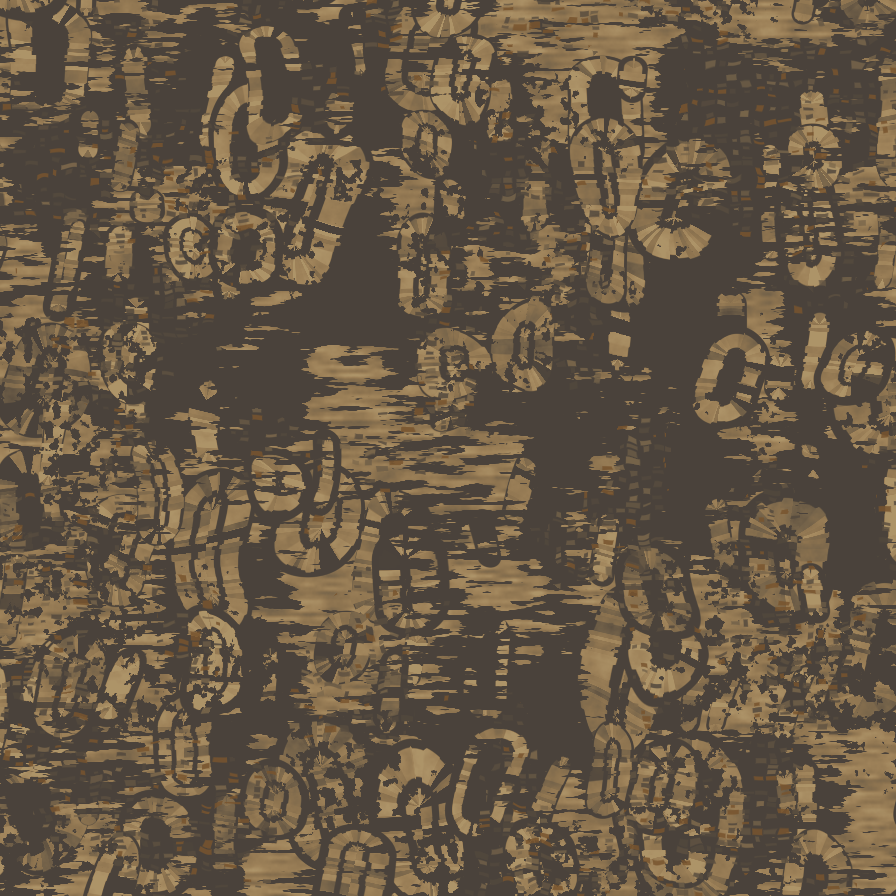
Give the GLSL for this pattern, as a Shadertoy shader.

```glsl
// Weathered tan loops and bars with cross-grain streaks on a dark umber ground.

const vec3 RAMP[6] = vec3[6](
    vec3(0.29, 0.26, 0.23), vec3(0.36, 0.31, 0.25), vec3(0.46, 0.39, 0.29),
    vec3(0.55, 0.45, 0.31), vec3(0.62, 0.51, 0.35), vec3(0.68, 0.58, 0.41));
const vec3 RUST = vec3(0.47, 0.33, 0.18);
const vec2 LARGE_CELL = vec2(0.105, 0.165);
const vec2 SMALL_CELL = vec2(0.075, 0.115);
const vec2 FLECK_CELL = vec2(0.014, 0.007);
const float STREAK_WIDTH = 0.006;
const float HALO = 0.010;          // dark margin around each stroke
const float WARP = 0.014;
const float WEAR_LOW = 0.22;
const float WEAR_HIGH = 0.58;

float hash(vec2 p) {
    vec3 q = fract(p.xyx * 0.1031);
    q += dot(q, q.yzx + 33.33);
    return fract((q.x + q.y) * q.z);
}

float noise(vec2 p) {
    vec2 i = floor(p), f = fract(p);
    f = f * f * (3.0 - 2.0 * f);
    return mix(mix(hash(i), hash(i + vec2(1, 0)), f.x),
               mix(hash(i + vec2(0, 1)), hash(i + vec2(1, 1)), f.x), f.y);
}

float fbm(vec2 p) {
    float sum = 0.0, amp = 0.5;
    for (int i = 0; i < 4; i++) {
        sum += amp * noise(p);
        p = p * 2.03 + 17.0;
        amp *= 0.5;
    }
    return sum / 0.9375;
}

vec3 ramp(float t) {
    float x = clamp(t, 0.0, 0.999) * 5.0;
    int i = int(x);
    return mix(RAMP[i], RAMP[i + 1], fract(x));
}

// Random value per streak, with softened borders.
float streak(float x, float id, float soft) {
    float i = floor(x);
    return mix(hash(vec2(i, id)), hash(vec2(i + 1.0, id)),
               smoothstep(1.0 - soft, 1.0, fract(x)));
}

float inside(float d, float px) { return smoothstep(px, -px, d); }

// Scatters upright capsules: hollow loops or solid bars, streaked across.
void strokes(vec2 p, vec2 cell, float density, float seed, float px,
             float intact, float grain, inout float tone) {
    vec2 home = floor(p / cell);
    float soft = min(px / STREAK_WIDTH, 0.5);
    for (int j = -1; j <= 1; j++)
    for (int i = -1; i <= 1; i++) {
        vec2 c = home + vec2(i, j), k = c + seed;
        if (hash(k) > density) continue;
        float id = floor(hash(k + 11.0) * 997.0);
        bool loop = hash(k + 23.0) < 0.62;
        vec2 jitter = vec2(hash(k + 31.0), hash(k + 47.0)) - 0.5;
        vec2 q = p - (c + 0.5 + 0.6 * jitter) * cell;
        float tilt = 0.45 * (hash(k + 59.0) - 0.4);
        q = vec2(q.x - tilt * q.y, q.y + tilt * q.x);

        float radius = loop ? cell.x * mix(0.20, 0.35, hash(k + 67.0)) : 0.0;
        float halfLen = cell.y * mix(0.04, 0.34, hash(k + 71.0));
        float thick = cell.x * mix(0.09, 0.155, hash(k + 83.0));

        // Distance to the capsule outline and position along it.
        float spine = clamp(q.y, -halfLen, halfLen);
        vec2 v = q - vec2(0.0, spine);
        float d = length(v) - radius;
        float along = spine + atan(v.y, abs(v.x) + 1e-5) * max(radius, 0.012);
        if (loop) along += 3.0 * step(0.0, q.x);
        float x = along / STREAK_WIDTH + 0.9 * sin(along * 130.0 + id);
        float shade = streak(x, id, soft);
        float reach = streak(x, id + 101.0, soft);
        float lost = smoothstep(0.10, 0.16, streak(x * 0.5, id + 211.0, soft));

        // Clear the ground, then lay the band and an optional core.
        tone *= 1.0 - inside(d - thick - HALO * hash(k + 97.0), px);
        float width = thick * mix(0.75, 1.2, reach);
        float cover = inside(abs(d) - width, px) * lost;
        if (loop && hash(k + 103.0) < 0.55)
            cover = max(cover, inside(d + thick * mix(1.4, 2.0, reach), px) * lost);
        float light = mix(0.50, 0.92, hash(k + 109.0)) + 0.55 * (shade - 0.5) + grain;
        tone = mix(tone, max(light, 0.15), cover * intact);
    }
}

void mainImage(out vec4 fragColor, in vec2 fragCoord) {
    float px = 0.8 / iResolution.y;
    vec2 uv = fragCoord / iResolution.y;
    vec2 p = uv + WARP * (vec2(noise(uv * 11.0), noise(uv * 11.0 + 40.0)) - 0.5) * 2.0;

    // Wear: round pitting, turning to horizontal scratches in some regions.
    float scratchy = smoothstep(0.50, 0.68, noise(uv * vec2(5.0, 7.0) + 9.0)
                   + 0.25 * smoothstep(0.8, 0.95, max(uv.x, uv.y)));
    float scratches = fbm(uv * vec2(28.0, 180.0));
    float pitting = mix(fbm(uv * 95.0), scratches, scratchy);
    float limit = mix(WEAR_LOW, WEAR_HIGH, noise(uv * vec2(10.0, 8.0) + 70.0));
    float intact = smoothstep(limit - 0.02, limit + 0.02, pitting);
    float grain = 0.35 * (fbm(uv * 70.0 + 5.0) - 0.5);

    // Ragged ground patches, then two sizes of strokes.
    float patches = fbm(p * vec2(13.0, 9.0) + 3.0) + 0.5 * (scratches - 0.5);
    float tone = smoothstep(0.56, 0.58, patches) * intact
               * (0.45 + 0.5 * noise(uv * vec2(35.0, 210.0)) + grain);
    strokes(p, LARGE_CELL, 0.92, 5.0, px, intact, grain, tone);
    strokes(p + 0.037, SMALL_CELL, 0.42, 307.0, px, intact, grain, tone);
    vec3 color = ramp(tone);

    // Small angular flecks in clusters.
    vec2 g = (uv + 0.008 * (vec2(noise(uv * 60.0), noise(uv * 60.0 + 8.0)) - 0.5)) / FLECK_CELL;
    vec2 n = floor(g);
    vec2 size = 0.15 + 0.33 * vec2(hash(n + 3.0), hash(n + 13.0));
    vec2 edge = (abs(fract(g) - 0.5) - size) * FLECK_CELL;
    float cluster = smoothstep(0.40, 0.75, noise(uv * vec2(14.0, 10.0) + 21.0));
    float fleck = inside(max(edge.x, edge.y), px) * step(hash(n + 29.0), 0.45 * cluster);
    float pick = hash(n + 41.0);
    vec3 fleckColor = pick > 0.78 ? RUST : ramp(0.08 + 0.7 * pick * pick);
    color = mix(color, fleckColor, fleck * 0.85);

    fragColor = vec4(color, 1.0);
}
```
